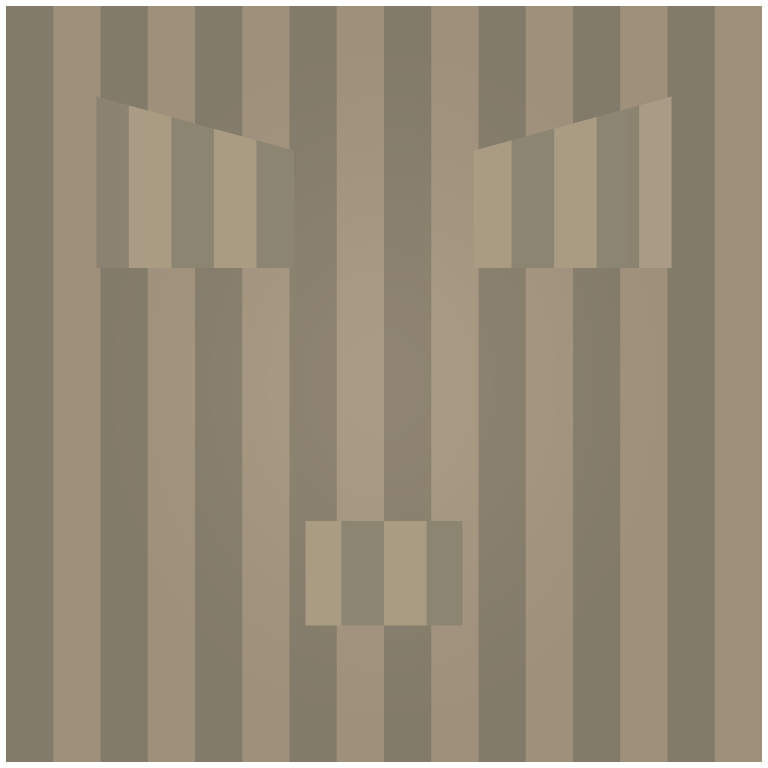
This pattern is drawn by a WebGL 2 fragment shader. Its source:

```glsl
#version 300 es
precision highp float;
// Taupe vertical stripes with a soft central glow, three offset striped panels and a thin white border.

uniform vec2 u_resolution;
out vec4 fragColor;

// Coverage of the region where distance is negative, smoothed over one pixel
float cover(float distance) {
    return clamp(0.5 - distance * min(u_resolution.x, u_resolution.y), 0.0, 1.0);
}

float box(vec2 p, vec2 halfSize) {
    vec2 d = abs(p) - halfSize;
    return max(d.x, d.y);
}

// Alternating bands: 1 on the band right of x = 0, 0 on the band left of it
float bands(float x, float width) {
    float period = 2.0 * width;
    return cover((abs(fract(x / period + 0.25) - 0.5) - 0.25) * period);
}

// Block with a level base and a top that rises away from the centre line
float slantedPanel(vec2 p) {
    float side = abs(abs(p.x) - 0.2458) - 0.1286;
    float top = (p.y - 0.3040 - 0.2734 * (abs(p.x) - 0.1172)) / length(vec2(1.0, 0.2734));
    return max(max(side, top), 0.1510 - p.y);
}

void main() {
    vec2 p = (gl_FragCoord.xy - 0.5 * u_resolution) / min(u_resolution.x, u_resolution.y);
    float stripeWidth = 0.984375 / 16.0;

    // Background stripes, lit from the centre
    float glow = 1.0 - smoothstep(0.0, 0.46, length(p * vec2(1.15, 0.95)));
    vec3 light = mix(vec3(0.624, 0.565, 0.486), vec3(0.667, 0.608, 0.520), glow);
    vec3 dark = mix(vec3(0.514, 0.482, 0.414), vec3(0.557, 0.518, 0.443), glow);
    vec3 color = mix(light, dark, bands(p.x, stripeWidth));

    // Panels with narrower stripes in the opposite order
    float panels = min(slantedPanel(p), box(p - vec2(0.0, -0.2464), vec2(0.1022, 0.0680)));
    float outer = smoothstep(0.30, 0.36, abs(p.x));
    vec3 panelLight = mix(vec3(0.667, 0.608, 0.514), vec3(0.667, 0.608, 0.529), outer);
    vec3 panelDark = mix(vec3(0.549, 0.522, 0.443), vec3(0.549, 0.510, 0.443), outer);
    vec3 panelColor = mix(panelDark, panelLight, bands(p.x, 0.9 * stripeWidth));
    color = mix(color, panelColor, cover(panels));

    // White border
    color = mix(vec3(1.0), color, cover(box(p, vec2(0.4922))));
    fragColor = vec4(color, 1.0);
}
```
